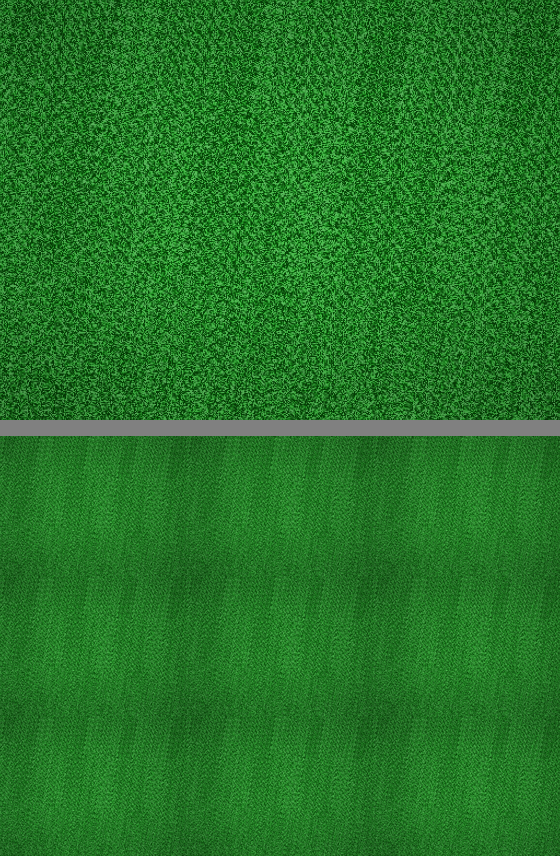
Top: one tile. Bottom: repeated 3 by 3.
This texture is drawn by a Shadertoy shader. Its source:

```glsl
// Fine green felt: dense irregular grain, softly darkened towards the edges.
#define GRAIN_CELLS vec2(512.0, 384.0)
#define TINT_CELLS vec2(256.0, 192.0)
#define GRAIN_CONTRAST 3.9
#define TINT_AMOUNT 0.13
#define EDGE_SHADE 0.10
#define DEEP_GREEN vec3(0.045, 0.31, 0.05)
#define MID_GREEN vec3(0.13, 0.50, 0.14)
#define PALE_GREEN vec3(0.28, 0.69, 0.29)

const float PI = 3.14159;

float hash(vec2 p) {
    return fract(sin(dot(p, vec2(12.9898, 78.233))) * 43758.5453);
}

// Value noise that wraps after a whole number of cells
float wrappedNoise(vec2 uv, vec2 cells, float seed) {
    vec2 p = uv * cells;
    vec2 low = mod(floor(p), cells);
    vec2 high = mod(low + 1.0, cells);
    vec2 f = smoothstep(0.0, 1.0, fract(p));
    float bottom = mix(hash(low + seed), hash(vec2(high.x, low.y) + seed), f.x);
    float top = mix(hash(vec2(low.x, high.y) + seed), hash(high + seed), f.x);
    return mix(bottom, top, f.y);
}

// Periodic darkening, strongest where the tile edges meet
float edgeShade(vec2 uv) {
    vec2 edge = cos(PI * uv);
    edge *= edge;
    return 1.0 - EDGE_SHADE * dot(edge, edge);
}

void mainImage(out vec4 fragColor, in vec2 fragCoord) {
    vec2 uv = fragCoord / iResolution.xy;

    // Grain brightness around the middle green
    float tone = (wrappedNoise(uv, GRAIN_CELLS, 0.37) - 0.5) * GRAIN_CONTRAST;
    vec3 color = mix(MID_GREEN, tone < 0.0 ? DEEP_GREEN : PALE_GREEN, min(abs(tone), 1.3));

    // Patches of greyer and purer green
    float tint = wrappedNoise(uv, TINT_CELLS, 7.61) - 0.5;
    color.rb += TINT_AMOUNT * tint * smoothstep(0.2, 0.6, color.g);

    fragColor = vec4(clamp(color * edgeShade(uv), 0.0, 1.0), 1.0);
}
```
